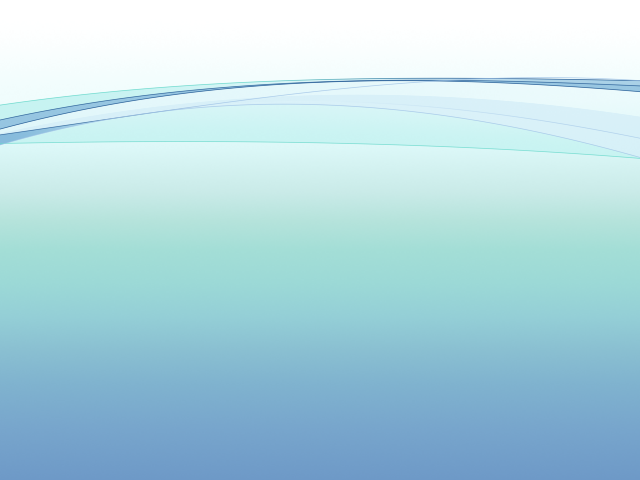
This background is drawn by a Shadertoy shader. Its source:

```glsl
// Soft white-to-teal-to-blue gradient crossed by thin translucent arched ribbons.

// Curve heights at x = 0, 1/3, 2/3 and 1, as fractions of the canvas
const vec4 TEAL_CREST  = vec4(0.781, 0.825, 0.837, 0.832);
const vec4 UPPER_BLUE  = vec4(0.750, 0.816, 0.833, 0.821);
const vec4 MIDDLE_BLUE = vec4(0.731, 0.8125, 0.8316, 0.809);
const vec4 LOWER_BLUE  = vec4(0.719, 0.783, 0.830, 0.832);
const vec4 PALE_ARCH   = vec4(0.722, 0.790, 0.800, 0.757);
const vec4 INNER_ARCH  = vec4(0.698, 0.781, 0.778, 0.712);
const vec4 OUTER_ARCH  = vec4(0.698, 0.778, 0.764, 0.672);
const vec4 TEAL_BASE   = vec4(0.701, 0.705, 0.696, 0.670);

const vec3 PALE = vec3(0.87, 0.96, 0.98);
const vec3 MIST = vec3(0.83, 0.93, 0.97);
const vec3 AQUA = vec3(0.76, 0.95, 0.94);
const vec3 BLUE = vec3(0.49, 0.71, 0.85);
const vec3 NAVY = vec3(0.13, 0.35, 0.58);
const vec3 TEAL = vec3(0.42, 0.85, 0.80);
const vec3 LILAC = vec3(0.62, 0.76, 0.90);

const float LINE_WIDTH = 0.0020;
const float GRAIN = 0.003;

// Gradient stops: height, then colour
const int STOPS = 11;
const vec4 GRADIENT[STOPS] = vec4[STOPS](
    vec4(0.00, 0.43, 0.60, 0.78), vec4(0.11, 0.47, 0.65, 0.80),
    vec4(0.20, 0.50, 0.70, 0.81), vec4(0.27, 0.54, 0.75, 0.82),
    vec4(0.34, 0.58, 0.81, 0.84), vec4(0.41, 0.61, 0.85, 0.84),
    vec4(0.48, 0.64, 0.87, 0.84), vec4(0.54, 0.71, 0.89, 0.86),
    vec4(0.60, 0.79, 0.92, 0.91), vec4(0.69, 0.86, 0.97, 0.97),
    vec4(0.79, 0.94, 0.99, 0.99));

float hash(vec2 p) {
    return fract(sin(dot(p, vec2(12.9898, 78.233))) * 43758.5453);
}

vec3 background(float y) {
    vec3 color = GRADIENT[0].yzw;
    for (int i = 1; i < STOPS; i++) {
        float blend = clamp((y - GRADIENT[i - 1].x) / (GRADIENT[i].x - GRADIENT[i - 1].x), 0.0, 1.0);
        color = mix(color, GRADIENT[i].yzw, blend);
    }
    return mix(color, vec3(1.0), smoothstep(0.78, 0.97, y));
}

// Cubic through four evenly spaced heights
float curve(float x, vec4 h) {
    float t = 3.0 * x;
    vec4 weights = vec4(-(t - 1.0) * (t - 2.0) * (t - 3.0) / 6.0,
                        t * (t - 2.0) * (t - 3.0) / 2.0,
                        -t * (t - 1.0) * (t - 3.0) / 2.0,
                        t * (t - 1.0) * (t - 2.0) / 6.0);
    return dot(weights, h);
}

// Coverage between two curves, which may cross
float ribbon(vec2 uv, vec4 a, vec4 b) {
    float ya = curve(uv.x, a), yb = curve(uv.x, b);
    float pixel = 1.0 / iResolution.y;
    float inside = min(max(ya, yb) - uv.y, uv.y - min(ya, yb));
    return smoothstep(-0.5 * pixel, 0.5 * pixel, inside) * min(abs(ya - yb) / pixel, 1.0);
}

// Coverage of a thin line along a curve
float stroke(vec2 uv, vec4 h) {
    float halfWidth = max(LINE_WIDTH, 1.0 / iResolution.y);
    return 1.0 - smoothstep(0.0, halfWidth, abs(uv.y - curve(uv.x, h)));
}

void mainImage(out vec4 fragColor, in vec2 fragCoord) {
    vec2 uv = fragCoord / iResolution.xy;
    vec3 color = background(uv.y);
    float leftFade = 1.0 - smoothstep(0.1, 0.7, uv.x);
    float rightFade = smoothstep(0.45, 0.95, uv.x);

    // Translucent sheets
    color = mix(color, PALE, 0.65 * ribbon(uv, TEAL_CREST, TEAL_BASE) * (1.0 - 0.6 * rightFade));
    float depth = 1.0 - smoothstep(0.0, 0.09, uv.y - curve(uv.x, TEAL_BASE));
    color = mix(color, AQUA, (0.35 + 0.4 * depth) * ribbon(uv, OUTER_ARCH, TEAL_BASE));
    color = mix(color, MIST, 0.75 * ribbon(uv, PALE_ARCH, INNER_ARCH));
    color = mix(color, MIST, 0.65 * ribbon(uv, INNER_ARCH, OUTER_ARCH));
    color = mix(color, AQUA, 0.85 * ribbon(uv, TEAL_CREST, UPPER_BLUE) * leftFade);
    color = mix(color, BLUE, 0.75 * ribbon(uv, UPPER_BLUE, MIDDLE_BLUE));
    color = mix(color, BLUE, 0.60 * ribbon(uv, TEAL_CREST, UPPER_BLUE) * rightFade);
    color = mix(color, BLUE, 0.90 * ribbon(uv, LOWER_BLUE, OUTER_ARCH) * (1.0 - smoothstep(0.0, 0.3, uv.x)));

    // Bright and dark rims
    color = mix(color, TEAL, 0.65 * stroke(uv, TEAL_BASE));
    color = mix(color, mix(TEAL, NAVY, smoothstep(0.35, 0.75, uv.x)), 0.70 * stroke(uv, TEAL_CREST));
    color = mix(color, NAVY, 0.65 * stroke(uv, UPPER_BLUE));
    color = mix(color, NAVY, 0.70 * stroke(uv, MIDDLE_BLUE));
    color = mix(color, mix(NAVY, LILAC, smoothstep(0.1, 0.35, uv.x)), 0.60 * stroke(uv, LOWER_BLUE));
    color = mix(color, LILAC, 0.60 * stroke(uv, OUTER_ARCH));
    color = mix(color, LILAC, 0.50 * stroke(uv, INNER_ARCH) * rightFade);

    // Fine grain hides banding
    color += GRAIN * (hash(floor(uv * vec2(512.0, 384.0))) - 0.5);
    fragColor = vec4(clamp(color, 0.0, 1.0), 1.0);
}
```
